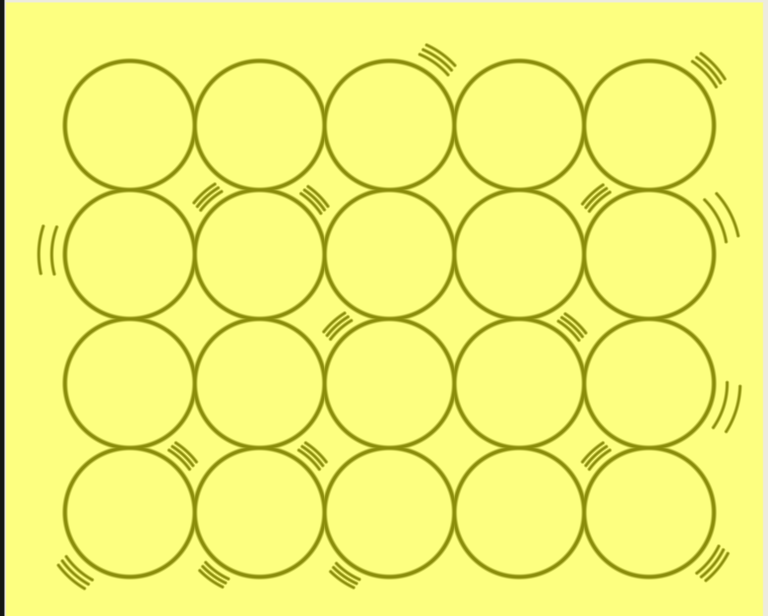
Give the GLSL for this pattern, as a Shadertoy shader.

```glsl
const vec2 GRID = vec2(5.0, 4.0);
const vec2 GRID_ORIGIN = vec2(0.0846, 0.0635);
const vec2 PITCH = vec2(0.1690, 0.2094);

const vec3 YELLOW = vec3(0.993, 1.0, 0.5);
const vec3 OLIVE = vec3(0.54, 0.55, 0.04);
const vec3 PAPER = vec3(0.93, 0.92, 0.87);
const vec3 INK = vec3(0.08, 0.09, 0.08);

// Motion marks: column, row from the bottom, direction in degrees
const vec3 SHORT_MARKS[10] = vec3[10](
    vec3(1, 2, 132), vec3(4, 2, 133), vec3(2, 1, 132), vec3(4, 0, 133),
    vec3(1, 2, 45), vec3(3, 1, 47), vec3(0, 0, 47), vec3(1, 0, 47),
    vec3(1, 0, 234), vec3(2, 0, 235));
const vec3 LONG_MARKS[4] = vec3[4](
    vec3(2, 3, 54), vec3(4, 3, 43), vec3(0, 0, 228), vec3(4, 0, -39));
const vec3 SIDE_MARKS[3] = vec3[3](
    vec3(4, 2, 27), vec3(0, 2, 177), vec3(4, 1, -17));

float stroke(float dist, float halfWidth, float soft) {
    return 1.0 - smoothstep(halfWidth - soft, halfWidth + soft, dist);
}

// Outline of the circle in the nearest grid cell
float circleGrid(vec2 g) {
    vec2 cell = clamp(floor(g), vec2(0.0), GRID - 1.0);
    return abs(length(g - cell - 0.5) - 0.5);
}

// Arc centred on the +x axis
float arc(vec2 p, float radius, float halfLength) {
    float limit = halfLength / radius;
    float a = clamp(atan(p.y, p.x), -limit, limit);
    return length(p - radius * vec2(cos(a), sin(a)));
}

// Parallel arcs around one circle, spread evenly about a mean radius
float motionMark(vec2 g, vec3 mark, int count, float radius, float gap, float halfLength) {
    float angle = radians(mark.z);
    vec2 dir = vec2(cos(angle), sin(angle));
    vec2 d = g - mark.xy - 0.5;
    vec2 p = vec2(dot(d, dir), dot(d, vec2(-dir.y, dir.x)));
    float dist = 1e3;
    for (int i = 0; i < count; i++) {
        float offset = (float(i) - 0.5 * float(count - 1)) * gap;
        dist = min(dist, arc(p, radius + offset, halfLength));
    }
    return dist;
}

float allMarks(vec2 g) {
    float dist = 1e3;
    for (int i = 0; i < 10; i++)
        dist = min(dist, motionMark(g, SHORT_MARKS[i], 3, 0.607, 0.038, 0.108));
    for (int i = 0; i < 4; i++)
        dist = min(dist, motionMark(g, LONG_MARKS[i], 3, 0.642, 0.044, 0.135));
    for (int i = 0; i < 3; i++)
        dist = min(dist, motionMark(g, SIDE_MARKS[i], 2, 0.652, 0.1, 0.185));
    return dist;
}

void mainImage(out vec4 fragColor, in vec2 fragCoord) {
    vec2 uv = fragCoord / iResolution.xy;
    vec2 g = (uv - GRID_ORIGIN) / PITCH;
    float pixel = 1.0 / iResolution.x;
    float soft = max(0.012, 0.7 * pixel / PITCH.x);

    // Circles and motion marks
    float line = stroke(circleGrid(g), 0.0165, soft);
    line = max(line, stroke(allMarks(g), 0.0115, 0.9 * soft));
    vec3 color = mix(YELLOW, OLIVE, line);

    // Paper margins and the dark left border
    float edge = max(0.0012, 0.6 * pixel);
    float margin = 1.0 - smoothstep(0.0080 - edge, 0.0080 + edge, uv.x);
    margin = max(margin, smoothstep(0.9935 - edge, 0.9935 + edge, uv.x));
    margin = max(margin, smoothstep(0.9960 - edge, 0.9960 + edge, uv.y));
    color = mix(color, PAPER, margin);
    color = mix(color, INK, 1.0 - smoothstep(0.0058 - edge, 0.0058 + edge, uv.x));

    fragColor = vec4(color, 1.0);
}
```
